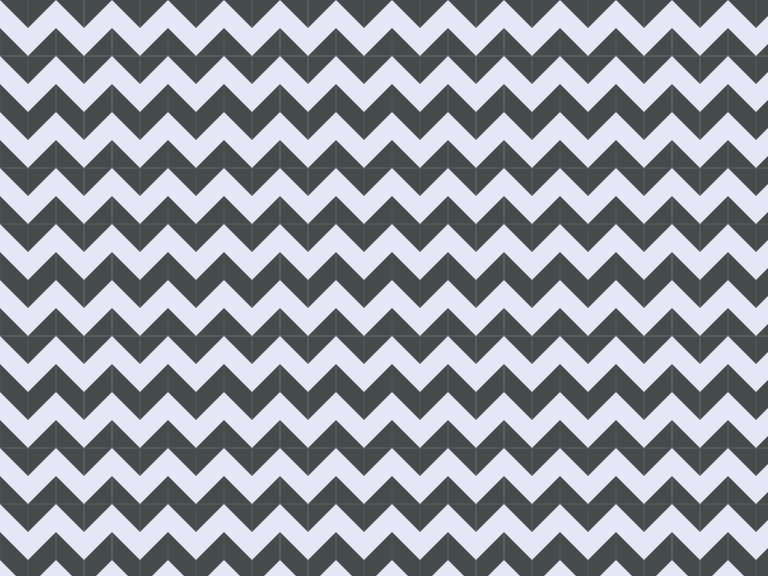
Write a Shadertoy shader that draws this pattern.

```glsl
// Pale lavender and charcoal chevrons, stacked in rows with 45 degree slopes.
// A folded x coordinate bends flat stripes into zigzags; hairline seams of
// uneven strength cross the dark bands at every row, peak and valley.

// Antialiased coverage of a line of the given half width.
float lineCoverage(float dist, float halfWidth, float pixel) {
    return clamp((halfWidth - abs(dist)) / pixel + 0.5, 0.0, 1.0);
}

// Seam strength rises and falls slowly with the index of the seam.
float seamStrength(float index, float period, float phase, float low) {
    float wave = 0.5 - 0.5 * cos(6.2832 * (index - phase) / period);
    return mix(low, 1.0, wave);
}

void mainImage(out vec4 fragColor, in vec2 fragCoord) {
    // Tile units measured from the top left: 72/7 tiles fill the height.
    float pixel = 72.0 / 7.0 / iResolution.y;
    vec2 tile = vec2(fragCoord.x, iResolution.y - fragCoord.y) * pixel;

    // Zigzag bands: half of each vertical period is light.
    float fold = abs(fract(tile.x + 0.5) - 0.5);
    float band = fract(tile.y - fold + 0.25) - 0.5;
    float lightDist = (0.25 - abs(band)) * 0.7071;
    float light = clamp(lightDist / pixel + 0.5, 0.0, 1.0);

    // Horizontal seams on tile rows, vertical seams every half tile.
    float row = floor(tile.y + 0.5);
    float column = floor(tile.x * 2.0 + 0.5);
    float rowSeam = lineCoverage(tile.y - row, 0.009, pixel)
                  * seamStrength(row, 2.5, 2.2, 0.0);
    float columnSeam = lineCoverage(tile.x - column * 0.5, 0.009, pixel)
                     * seamStrength(column, 7.0, 0.0, 0.3);

    vec3 charcoal = vec3(0.27, 0.29, 0.295);
    vec3 seamGray = vec3(0.41, 0.43, 0.44);
    vec3 lavender = vec3(0.90, 0.90, 0.97);

    vec3 color = mix(charcoal, seamGray, max(rowSeam, columnSeam));
    color = mix(color, lavender, light);
    fragColor = vec4(color, 1.0);
}
```
